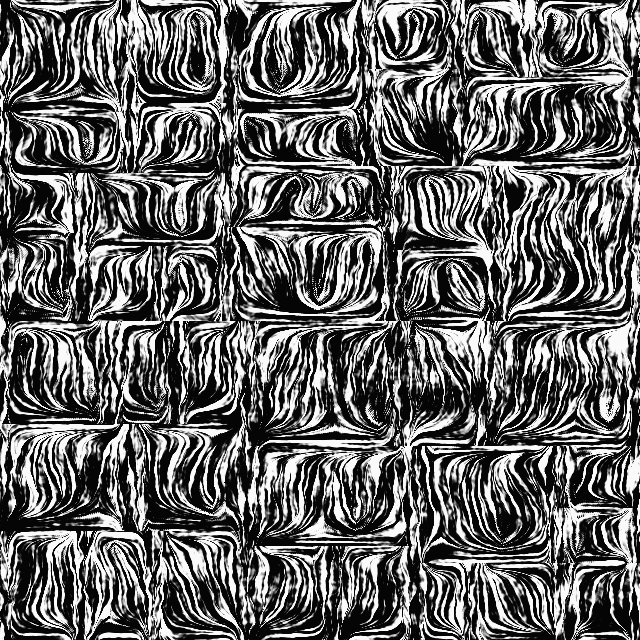
This texture is drawn by a three.js fragment shader. Its source:

```glsl
// Black and white streaks flowing through irregular rectangular blocks, like engraved wood grain.
varying vec2 vUv;

float hash(vec2 p) {
  vec3 q = fract(vec3(p.xyx) * 0.1031);
  q += dot(q, q.yzx + 33.33);
  return fract((q.x + q.y) * q.z);
}

vec2 gradient(vec2 cell) {
  float turn = 6.2832 * hash(cell + 57.0);
  return vec2(cos(turn), sin(turn));
}

float gradientNoise(vec2 p) {
  vec2 i = floor(p);
  vec2 f = p - i;
  vec2 u = f * f * f * (f * (f * 6.0 - 15.0) + 10.0);
  vec2 e = vec2(1.0, 0.0);
  float low = mix(dot(gradient(i), f), dot(gradient(i + e), f - e), u.x);
  float high = mix(dot(gradient(i + e.yx), f - e.yx), dot(gradient(i + 1.0), f - 1.0), u.x);
  return mix(low, high, u.y);
}

// Split the canvas again and again; returns the lower left and upper right of the block.
vec4 findBlock(vec2 p, out float seed) {
  vec2 lo = vec2(0.0);
  vec2 hi = vec2(1.0);
  float node = 1.0;
  for (int i = 0; i < 7; i++) {
    vec2 size = hi - lo;
    seed = hash(vec2(node, 11.0));
    if (max(size.x, size.y * 1.3) < 0.2 + 0.14 * seed) break;
    float cut = mix(0.34, 0.66, hash(vec2(node, 5.0)));
    vec2 axis = size.x > size.y * 1.3 ? vec2(1.0, 0.0) : vec2(0.0, 1.0);
    vec2 line = lo + size * cut;
    float side = step(dot(line, axis), dot(p, axis));
    lo = mix(lo, line, axis * side);
    hi = mix(hi, line, axis * (1.0 - side));
    node = node * 2.0 + side;
  }
  return vec4(lo, hi);
}

// Angle from the vertical: upright inside, swept flat at the top and bottom of a block.
float flowAngle(vec2 p, vec4 block, float seed) {
  vec2 inner = abs(min(p - block.xy, block.zw - p));
  float top = step(0.5 * (block.y + block.w), p.y);
  float reach = min(mix(0.075, 0.04, top), 0.42 * (block.w - block.y));
  float middle = smoothstep(0.005, 0.04, inner.x);
  float bend = middle * (1.0 - smoothstep(0.006, reach, inner.y));
  float lean = gradientNoise(vec2(p.x * 8.0, seed * 40.0 + top * 7.3)) + 0.5 * (seed - 0.4);
  float sweep = middle * 1.1 * gradientNoise(p * 10.0 + seed * 30.0);
  float jitter = gradientNoise(p * 75.0) * mix(1.2, 0.35 + 0.6 * seed, middle);
  return mix(sweep + jitter, lean < 0.0 ? -1.57 : 1.57, bend);
}

float grain(vec2 p) {
  return gradientNoise(mat2(0.8, 0.6, -0.6, 0.8) * p * 170.0);
}

void main() {
  float seed;
  vec4 block = findBlock(vUv, seed);

  // Smear the grain along the flow, both ways from this point.
  float streak = grain(vUv);
  for (int way = 0; way < 2; way++) {
    vec2 p = vUv;
    vec2 heading = vec2(0.0);
    for (int i = 0; i < 14; i++) {
      float angle = flowAngle(p, block, seed);
      vec2 flow = vec2(sin(angle), cos(angle));
      if (i == 0) flow *= way == 0 ? 1.0 : -1.0;
      else if (dot(flow, heading) < 0.0) flow = -flow;
      heading = flow;
      p += flow * 0.003;
      streak += grain(p);
    }
  }
  streak /= 29.0;

  // Lighter towards the top of a block, darker towards its foot.
  float rise = (vUv.y - block.y) / (block.w - block.y);
  float shade = 0.03 * (rise - 0.5) + 0.04 * gradientNoise(vUv * 14.0) - 0.012;
  float ink = smoothstep(-0.025, 0.025, streak + shade);
  gl_FragColor = vec4(vec3(mix(0.02, 0.98, ink)), 1.0);
}
```
